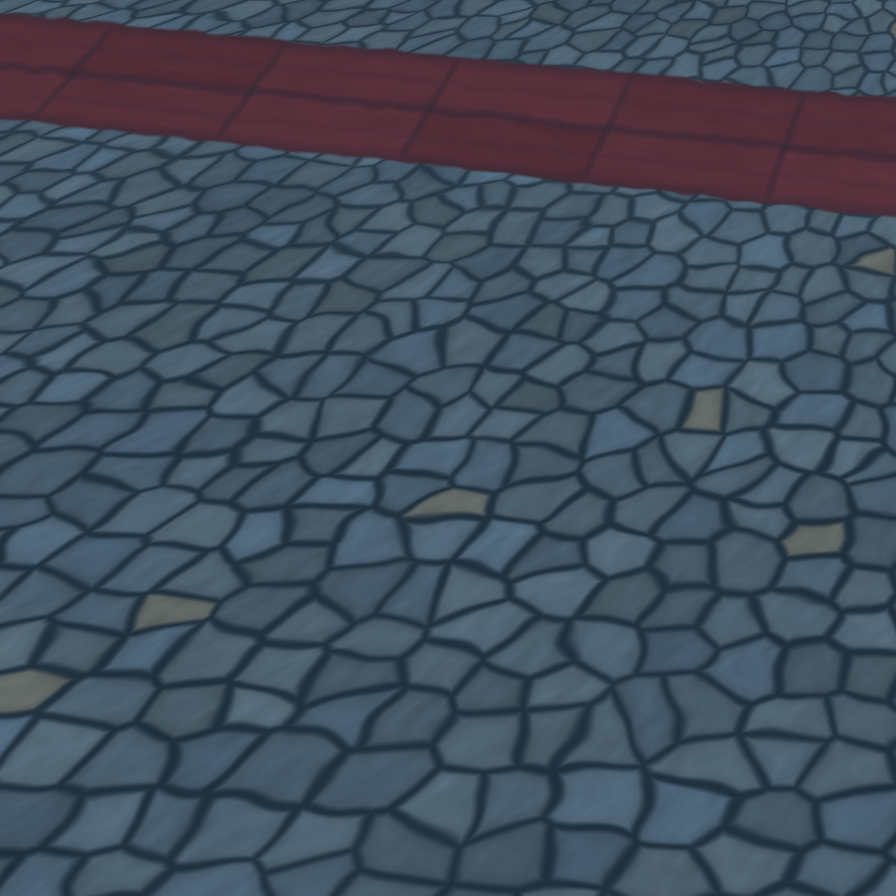
A WebGL 2 fragment shader for this texture:

```glsl
#version 300 es
precision highp float;
// Dusk pavement of irregular setts crossed by a sloping band of red tiles.
// Setts are a jittered Voronoi grid in perspective (log rows, converging columns);
// the band lies between two lines and is split by slanted seams and ridges.

uniform vec2 u_resolution;
out vec4 fragColor;

const float HORIZON = 1.51;         // height where sett sizes shrink to zero
const float VANISH_X = 1.15;        // where the columns converge
const float ROW_TILT = 0.09;
const vec2 SETT_DENSITY = vec2(15.5, 22.0);
const float JITTER = 0.72;
const float JOINT_WIDTH = 0.045;
const float JOINT_SOFT = 0.095;
const float TAN_SHARE = 0.022;
const vec2 BAND_TOP = vec2(0.986, -0.096);      // intercept, slope
const vec2 BAND_BOTTOM = vec2(0.868, -0.111);
const vec2 SEAM_START = vec2(0.034, 0.129);     // at band bottom, top
const vec2 SEAM_STEP = vec2(0.205, 0.1925);
const vec3 STONE_COOL = vec3(0.285, 0.372, 0.448);
const vec3 STONE_GREY = vec3(0.300, 0.372, 0.420);
const vec3 STONE_TAN = vec3(0.385, 0.405, 0.390);
const vec3 JOINT = vec3(0.125, 0.190, 0.245);
const vec3 TILE_RED = vec3(0.335, 0.185, 0.225);
const vec3 TILE_DARK = vec3(0.215, 0.165, 0.215);

float hash(vec2 p) {
  vec3 q = fract(vec3(p.xyx) * 0.1031);
  q += dot(q, q.yzx + 33.33);
  return fract((q.x + q.y) * q.z);
}

vec2 hash2(vec2 p) {
  return vec2(hash(p), hash(p + vec2(41.7, 89.3)));
}

float noise(vec2 p) {
  vec2 i = floor(p), f = fract(p);
  f = f * f * (3.0 - 2.0 * f);
  return mix(mix(hash(i), hash(i + vec2(1, 0)), f.x),
             mix(hash(i + vec2(0, 1)), hash(i + vec2(1, 1)), f.x), f.y);
}

float fbm(vec2 p) {
  float sum = 0.0, gain = 0.5;
  for (int k = 0; k < 4; k++) {
    sum += gain * noise(p);
    p = p * 2.03 + 17.0;
    gain *= 0.5;
  }
  return sum;
}

vec2 settCentre(vec2 cell) {
  return cell + 0.5 + JITTER * (hash2(cell) - 0.5);
}

// Distance to the nearest joint (x) and id of the sett (yz).
vec3 setts(vec2 q) {
  vec2 base = floor(q), id = base, toNear = vec2(0.0);
  float best = 9.0;
  for (int j = -1; j <= 1; j++)
    for (int i = -1; i <= 1; i++) {
      vec2 cell = base + vec2(i, j);
      vec2 r = settCentre(cell) - q;
      if (dot(r, r) < best) { best = dot(r, r); toNear = r; id = cell; }
    }
  float edge = 9.0;
  for (int j = -2; j <= 2; j++)
    for (int i = -2; i <= 2; i++) {
      vec2 cell = id + vec2(i, j);
      if (i == 0 && j == 0) continue;
      vec2 r = settCentre(cell) - q;
      edge = min(edge, dot(0.5 * (toNear + r), normalize(r - toNear)));
    }
  return vec3(edge, id);
}

vec3 paving(vec2 p) {
  float depth = HORIZON - p.y - ROW_TILT * p.x;
  vec2 q = SETT_DENSITY * vec2((p.x - VANISH_X) / depth, -log(depth)) + 200.0;
  q += 0.22 * (vec2(noise(q * 1.7), noise(q * 1.7 + 50.0)) - 0.5);
  vec3 s = setts(q);

  // Each sett gets its own tint, brightness and faint slanted grain.
  vec3 stone = mix(STONE_COOL, STONE_GREY, hash(s.yz + 7.0));
  stone *= 0.89 + 0.21 * hash(s.yz + 23.0);
  stone = mix(stone, STONE_TAN, 0.9 * step(1.0 - TAN_SHARE, hash(s.yz + 61.0)));
  float grain = fbm(vec2(q.x * 5.0 - q.y * 1.5, q.y * 2.2));
  stone *= 0.91 + 0.19 * grain;
  stone *= 0.92 + 0.10 * smoothstep(0.02, 0.3, s.x);

  // Dark joints vary in width and fade with distance.
  float width = JOINT_WIDTH * (0.5 + noise(q * 1.3 + 9.0));
  float cover = smoothstep(width - 0.04, width + JOINT_SOFT, s.x);
  vec3 gap = mix(JOINT, stone, 0.28 * smoothstep(0.45, 0.9, p.y));
  return mix(gap, stone, cover) * (0.95 + 0.1 * fbm(p * 5.0));
}

vec3 tiles(vec2 p, float v) {
  float k = (p.x - mix(SEAM_START.x, SEAM_START.y, v)) / mix(SEAM_STEP.x, SEAM_STEP.y, v);
  float seam = abs(fract(k + 0.5) - 0.5);
  float middle = abs(v - 0.5);
  float ridge = abs(fract(v * 4.0 + 0.5) - 0.5);
  float wear = fbm(vec2(k * 5.0, v * 9.0));
  float tint = hash(vec2(floor(k), floor(v * 2.0)) + 31.0);
  vec3 col = TILE_RED * (0.86 + 0.12 * tint + 0.14 * wear);
  float dark = 0.55 * (1.0 - smoothstep(0.008, 0.035, seam));
  dark = max(dark, 0.6 * (1.0 - smoothstep(0.01, 0.06, middle)));
  dark = max(dark, 0.3 * wear * (1.0 - smoothstep(0.04, 0.2, ridge)));
  float corner = length(vec2(seam * 1.8, middle));
  dark = max(dark, 0.9 * (1.0 - smoothstep(0.02, 0.1, corner)));
  dark = max(dark, 0.6 * (1.0 - smoothstep(0.0, 0.13, min(v, 1.0 - v))));
  return mix(col, TILE_DARK, dark);
}

void main() {
  vec2 p = gl_FragCoord.xy / u_resolution;
  float ragged = 0.005 * (noise(p * 55.0) - 0.5);
  float top = BAND_TOP.x + BAND_TOP.y * p.x + ragged;
  float bottom = BAND_BOTTOM.x + BAND_BOTTOM.y * p.x + ragged;
  float v = (p.y - bottom) / (top - bottom);
  float soft = 0.0025;
  float band = smoothstep(-soft, soft, p.y - bottom) * smoothstep(-soft, soft, top - p.y);
  vec3 col = mix(paving(p), tiles(p, clamp(v, 0.0, 1.0)), band);
  fragColor = vec4(col, 1.0);
}
```
